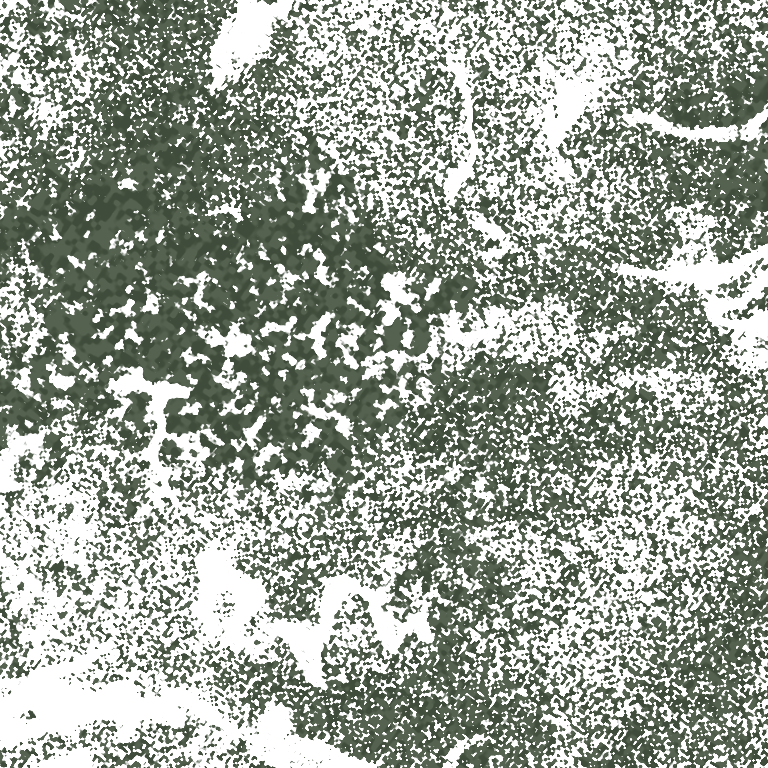
A WebGL 1 fragment shader for this texture:

```glsl
precision highp float;

uniform vec2 u_resolution;

const vec3 PAPER = vec3(1.0);
const vec3 INK_DEEP = vec3(0.25, 0.30, 0.23);
const vec3 INK_SOFT = vec3(0.335, 0.385, 0.315);

const float GRAIN_FREQ = 285.0;
const float CLUMP_FREQ = 92.0;
const float EDGE = 0.07;
const float BASE_TONE = -0.065;
const float CLOUD_GAIN = 0.75;
const float MOTTLE_GAIN = 0.22;
const float PATCH_GAIN = 0.36;
const float VEIN_GAIN = 0.62;
const float VEIN_WIDTH = 0.024;
const vec2 CLUMP_CENTER = vec2(0.29, 0.57);
const vec2 CLUMP_RADIUS = vec2(0.27, 0.21);
const mat2 TURN = mat2(0.8, 0.6, -0.6, 0.8);

float hash(vec2 cell) {
  vec3 q = fract(vec3(cell.xyx) * 0.1031);
  q += dot(q, q.yzx + 33.33);
  return fract((q.x + q.y) * q.z);
}

float valueNoise(vec2 p) {
  vec2 cell = floor(p);
  vec2 f = fract(p);
  f = f * f * (3.0 - 2.0 * f);
  float low = mix(hash(cell), hash(cell + vec2(1.0, 0.0)), f.x);
  float high = mix(hash(cell + vec2(0.0, 1.0)), hash(cell + 1.0), f.x);
  return mix(low, high, f.y);
}

float fbm(vec2 p) {
  float sum = 0.0;
  float weight = 0.5;
  for (int i = 0; i < 4; i++) {
    sum += weight * valueNoise(p);
    p = TURN * p * 2.03 + 17.3;
    weight *= 0.5;
  }
  return sum / 0.9375;
}

// Thin line along the middle level of a noise field, broken into segments
float vein(vec2 p, vec2 freq, float seed) {
  float level = abs(fbm(p * freq + seed) - 0.5);
  float segment = smoothstep(0.49, 0.62, fbm(p * 4.5 + seed * 1.7));
  float width = VEIN_WIDTH * (0.35 + segment);
  return segment * (1.0 - smoothstep(0.3 * width, width, level));
}

// Region where the speckle gathers into larger, darker clumps
float clumpZone(vec2 p) {
  float d = length((p - CLUMP_CENTER) / CLUMP_RADIUS);
  d += 2.0 * (fbm(p * 7.0 + 51.0) - 0.5);
  float stray = smoothstep(0.60, 0.74, fbm(p * 5.0 + 83.0));
  return max(1.0 - smoothstep(0.65, 1.25, d), 0.6 * stray);
}

void main() {
  vec2 p = gl_FragCoord.xy / u_resolution;
  vec2 turned = TURN * p;
  vec2 warped = p + 0.035 * (vec2(fbm(p * 9.0 + 5.0), fbm(p * 9.0 + 29.0)) - 0.5);

  // Speckle, fine over most of the sheet
  float clump = clumpZone(p);
  float fine = valueNoise(turned * GRAIN_FREQ + 400.0) - 0.5;
  float coarse = valueNoise(turned * CLUMP_FREQ + 140.0) - 0.5;
  float grain = mix(fine, 0.95 * coarse + 0.45 * fine, clump);

  // Broad clouds and small mottling shift the share of paper
  float tone = BASE_TONE - 0.07 * clump;
  tone += CLOUD_GAIN * (fbm(p * 4.0 + 11.0) - 0.5);
  tone += MOTTLE_GAIN * (fbm(p * 24.0 + 63.0) - 0.5);

  // Bare patches and meandering veins
  float bareArea = smoothstep(0.46, 0.62, fbm(p * 3.2 + 37.0));
  float bare = smoothstep(0.56, 0.70, fbm(warped * vec2(11.0, 14.0) + 91.0));
  tone += PATCH_GAIN * bare * bareArea;
  float lines = max(vein(warped, vec2(2.6, 4.2), 7.0),
                    vein(warped, vec2(4.4, 3.4), 43.0));
  tone += VEIN_GAIN * lines;

  // Two inks blend under the speckle
  float inkNoise = mix(valueNoise(turned * 150.0 + 230.0), fbm(p * 18.0 + 3.0), 0.35);
  vec3 ink = mix(INK_DEEP, INK_SOFT, smoothstep(0.36, 0.60, inkNoise));

  float paper = smoothstep(-EDGE, EDGE, grain + tone);
  gl_FragColor = vec4(mix(ink, PAPER, paper), 1.0);
}
```
